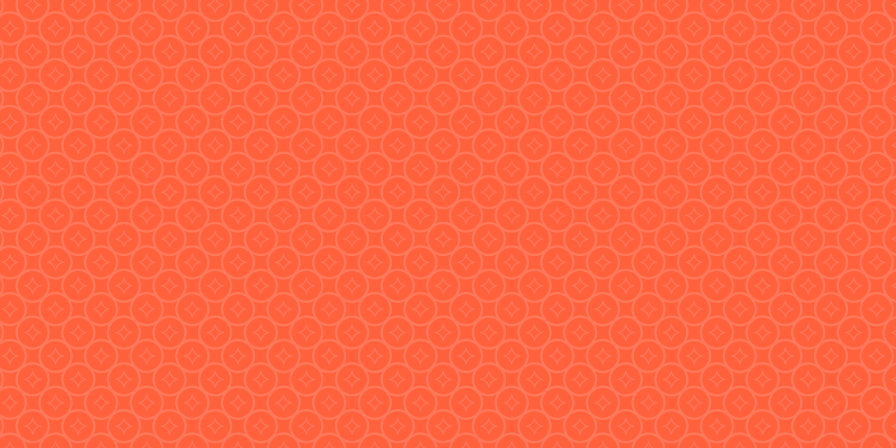
Reproduce this pattern procedurally as a Shadertoy shader.

```glsl
// Coral wallpaper of pale rings in a staggered grid, touching on the diagonals
// so concave squares open between them; each ring holds a four-point star.
// The grid is two offset lattices, folded to the nearest ring centre.

// Offset from the nearest ring centre, in units of one column spacing.
vec2 nearestCentre(vec2 p) {
    vec2 period = vec2(1.0, 1.026);
    vec2 a = p - period * round(p / period);
    vec2 b = p - period * (floor(p / period) + 0.5);
    return dot(a, a) < dot(b, b) ? a : b;
}

// Distance to the outline of a star whose sides are arcs bowed inward.
float starOutline(vec2 p, float tip, float halfWidth) {
    vec2 q = abs(p);
    float bow = tip * 1.25;
    float radius = length(vec2(bow - tip, bow));
    float arc = abs(length(q - bow) - radius) - halfWidth;
    return max(arc, (q.x + q.y - tip) * 0.7071 - halfWidth);
}

float ringOutline(vec2 p, float radius, float halfWidth) {
    return abs(length(p) - radius) - halfWidth;
}

// Soft coverage of a shape from its signed distance.
float coverage(float distanceToEdge, float pixel) {
    return 1.0 - smoothstep(-0.6 * pixel, 0.6 * pixel, distanceToEdge);
}

void mainImage(out vec4 fragColor, in vec2 fragCoord) {
    // About 19.6 columns by 9.6 double rows on a two-to-one canvas
    float columnsPerHeight = 9.82;
    float pixel = columnsPerHeight / iResolution.y;
    vec2 p = nearestCentre(fragCoord * pixel - vec2(6.716, 5.608));

    float ring = coverage(ringOutline(p, 0.35, 0.026), pixel);
    float star = coverage(starOutline(p, 0.17, 0.015), pixel);

    vec3 colour = vec3(1.0, 0.38, 0.24);
    colour = mix(colour, vec3(1.0, 0.46, 0.34), star);
    colour = mix(colour, vec3(1.0, 0.47, 0.35), ring);
    fragColor = vec4(colour, 1.0);
}
```
